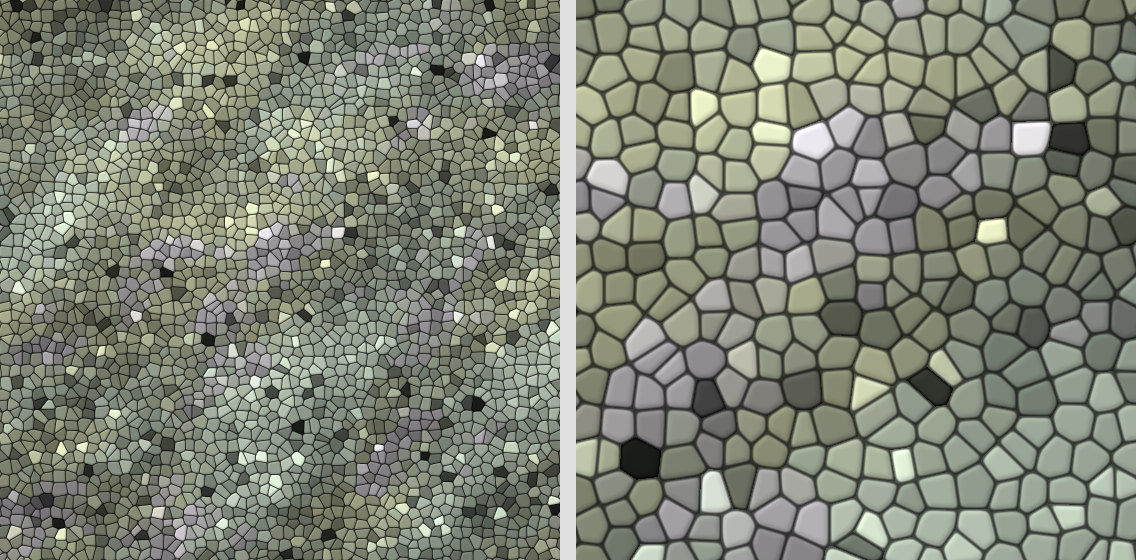
Left, the full canvas; right, a detail of the centre.
Write a three.js fragment shader that draws this texture.

```glsl
varying vec2 vUv;

const float TILES = 52.0;          // tiles across the canvas
const float JITTER = 0.8;          // irregularity of the tile centres
const float ROUNDING = 22.0;       // higher gives sharper tile corners
const float SEAM_INNER = 0.005;    // seam profile, in tile widths
const float SEAM_OUTER = 0.09;
const float SEAM_SHADE = 0.36;
const float BEVEL_WIDTH = 0.26;
const float BEVEL_LIGHT = 0.10;
const float BEVEL_RIM = 0.03;
const vec2 LIGHT_DIR = vec2(-0.6, 0.8);
const float STREAK_ANGLE = 0.45;   // radians above the horizontal
const vec2 STREAK_SCALE = vec2(6.0, 12.0);
const float MEAN_TONE = 0.575;
const float STREAK_TONE = 0.20;
const float TILE_TONE = 0.07;      // ordinary tile variation
const float ODD_TILE_TONE = 0.20;  // rare very light or dark tiles
const vec3 OLIVE = vec3(1.00, 1.02, 0.83);
const vec3 SAGE = vec3(0.95, 1.02, 0.93);
const vec3 VIOLET = vec3(1.00, 0.98, 1.01);

vec2 hash2(vec2 p) {
  vec2 q = vec2(dot(p, vec2(127.1, 311.7)), dot(p, vec2(269.5, 183.3)));
  return fract(sin(q) * 43758.545);
}

vec2 seedOf(vec2 cell) {
  return cell + 0.5 + JITTER * (hash2(cell) - 0.5);
}

// Layered, mutually bent sines, roughly -1 to 1
float drift(vec2 p) {
  float sum = 0.0;
  float amp = 0.5;
  for (int i = 0; i < 4; i++) {
    vec2 bend = vec2(sin(p.y * 0.7 + 1.3), sin(p.x * 0.8 + 2.1));
    vec2 q = p + 1.2 * bend;
    sum += amp * sin(q.x) * cos(q.y);
    p = p * 1.83 + vec2(3.7, 8.1);
    amp *= 0.66;
  }
  return sum;
}

vec2 nearestCell(vec2 p) {
  vec2 base = floor(p);
  vec2 best = base;
  float bestDist = 100.0;
  for (int y = -1; y <= 1; y++) {
    for (int x = -1; x <= 1; x++) {
      vec2 cell = base + vec2(float(x), float(y));
      vec2 d = seedOf(cell) - p;
      float dist = dot(d, d);
      if (dist < bestDist) {
        bestDist = dist;
        best = cell;
      }
    }
  }
  return best;
}

// Rounded distance to the tile border, and the outward direction there
vec3 tileBorder(vec2 p, vec2 home) {
  vec2 seed = seedOf(home);
  vec2 outward = vec2(0.0);
  float total = 0.0;
  for (int y = -2; y <= 2; y++) {
    for (int x = -2; x <= 2; x++) {
      if (x == 0 && y == 0) continue;
      vec2 other = seedOf(home + vec2(float(x), float(y)));
      vec2 dir = normalize(other - seed);
      float dist = dot(0.5 * (seed + other) - p, dir);
      float weight = exp(-ROUNDING * dist);
      outward += weight * dir;
      total += weight;
    }
  }
  return vec3(outward / total, -log(total) / ROUNDING);
}

// Flat colour of one tile
vec3 tileColor(vec2 cell) {
  vec2 pos = seedOf(cell) / TILES;
  float c = cos(STREAK_ANGLE);
  float s = sin(STREAK_ANGLE);
  vec2 streak = vec2(c * pos.x + s * pos.y, c * pos.y - s * pos.x) * STREAK_SCALE;

  vec2 a = hash2(cell + 17.3);
  vec2 b = hash2(cell + 71.9);
  float odd = a.x + a.y + b.x - 1.5;
  float tone = MEAN_TONE + STREAK_TONE * drift(streak + 5.2);
  tone += TILE_TONE * odd + ODD_TILE_TONE * odd * odd * odd;

  float hue = drift(streak * 0.8 + 21.4) + 0.5 * (b.y - 0.5);
  float violet = drift(streak * 1.3 + 43.7) + 0.2 * (a.x - 0.5);
  vec3 tint = mix(OLIVE, SAGE, smoothstep(-0.5, 0.5, hue));
  tint = mix(tint, VIOLET, smoothstep(0.22, 0.6, violet));
  return tint * clamp(tone, 0.10, 0.93);
}

void main() {
  vec2 p = vUv * TILES;
  vec2 cell = nearestCell(p);
  vec3 border = tileBorder(p, cell);
  vec3 color = tileColor(cell);

  // Bevelled relief
  float slope = 1.0 - smoothstep(0.02, BEVEL_WIDTH, border.z);
  color *= 1.0 + slope * (2.0 * BEVEL_LIGHT * dot(border.xy, LIGHT_DIR) - BEVEL_RIM);

  // Dark seams
  float face = smoothstep(SEAM_INNER, SEAM_OUTER, border.z);
  color *= mix(SEAM_SHADE, 1.0, face);
  gl_FragColor = vec4(clamp(color, 0.0, 1.0), 1.0);
}
```
